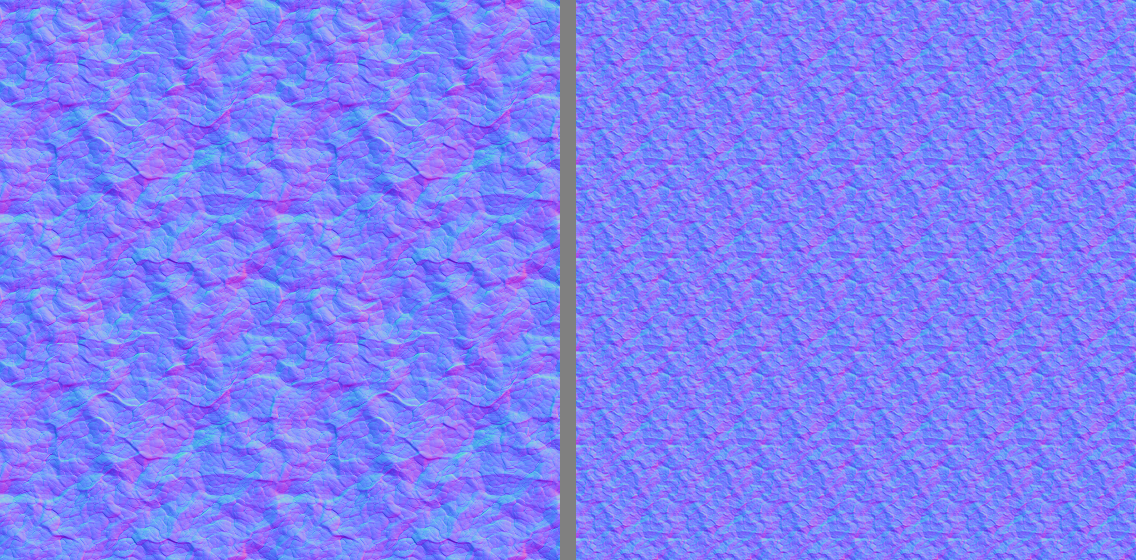
Left: one tile. Right: repeated 3 by 3.
A WebGL 2 fragment shader for this texture map:

```glsl
#version 300 es
precision highp float;
precision highp int;

// Tangent-space normal map of chipped, weathered rock.
// A swell of sines and layers of wrapped cellular facets, rounded and tilted,
// are summed to a height field whose slopes are encoded as colour.

uniform vec2 u_resolution;
out vec4 outColor;

const float TAU = 6.2831853;
const float TILES = 2.0;          // whole repeats across the canvas
const float SLOPE_STEP = 0.0034;  // sampling distance for slopes, in tiles
const float RELIEF = 1.05;        // overall steepness
const float JITTER = 0.85;        // irregularity of the cell centres
const float EDGE_SHARPNESS = 18.0;
const float SIZE_VARIATION = 0.3;
const float FACET_TILT = 0.62;
const float FACET_BULGE = 0.62;
const float LEDGE_HEIGHT = 0.08;
const int SWELL_WAVES = 8;
const float SWELL_STEEPNESS = 0.075;

// Cells per tile and steepness of each layer, from slabs down to grain.
// Negative steepness hollows the facets, leaving ridges between them.
const int LAYERS = 5;
const vec2 CELLS[LAYERS] = vec2[LAYERS](
    vec2(6.0, 8.0), vec2(10.0, 14.0), vec2(19.0, 26.0),
    vec2(35.0, 46.0), vec2(60.0, 76.0));
const float STEEPNESS[LAYERS] = float[LAYERS](0.16, -0.19, 0.19, 0.16, 0.14);

// Integer hash: four random values in 0..1 for one cell of one layer.
vec4 hashCell(vec2 cell, int layer) {
    uint h = uint(cell.x) * 1597u + uint(cell.y) * 51749u + uint(layer) * 7919u;
    vec4 r;
    for (int i = 0; i < 4; i++) {
        h = h * 747796405u + 2891336u;
        uint m = (h ^ (h >> 15)) * 277803737u;
        m ^= m >> 13;
        m *= 668265263u;
        r[i] = float((m ^ (m >> 16)) & 65535u) / 65535.0;
    }
    return r;
}

// Periodic layered sines bend the cell borders.
vec2 warp(vec2 p) {
    vec2 a = TAU * p;
    vec2 broad = vec2(sin(2.0 * a.y + a.x + 0.7) + sin(5.0 * a.y - 2.0 * a.x),
                      sin(3.0 * a.x + a.y + 2.1) + sin(4.0 * a.x - 3.0 * a.y));
    vec2 ragged = vec2(sin(17.0 * a.y + 6.0 * a.x + 1.3),
                       sin(13.0 * a.x - 9.0 * a.y + 4.0));
    return p + 0.006 * broad + 0.0020 * ragged;
}

// Broad undulation: crossing waves with whole numbers of cycles per tile.
float swell(vec2 p) {
    float height = 0.0;
    for (int i = 0; i < SWELL_WAVES; i++) {
        vec2 cycles = vec2(2 + (3 * i) % 7, 1 + (5 * i) % 7);
        cycles.x *= i % 2 == 0 ? 1.0 : -1.0;
        float phase = 2.4 * float(i * i);
        height += sin(TAU * dot(cycles, p) + phase) / (TAU * length(cycles));
    }
    return SWELL_STEEPNESS * height;
}

// Rounded, tilted facets, blended across narrow borders.
float facetLayer(vec2 p, vec2 cells, int layer) {
    vec2 q = p * cells;
    vec2 base = floor(q);
    float total = 0.0;
    float weightSum = 0.0;
    for (int y = -1; y <= 1; y++) {
        for (int x = -1; x <= 1; x++) {
            vec2 cell = base + vec2(x, y);
            vec2 id = mod(cell, cells);
            vec4 place = hashCell(id, layer);
            vec4 shape = hashCell(id, layer + LAYERS);
            vec2 d = q - cell - 0.5 - JITTER * (place.xy - 0.5);
            float score = SIZE_VARIATION * place.z - dot(d, d);
            float weight = exp(EDGE_SHARPNESS * score);
            float facet = FACET_TILT * dot(shape.xy - 0.5, d)
                        + FACET_BULGE * score + LEDGE_HEIGHT * shape.z;
            total += weight * facet;
            weightSum += weight;
        }
    }
    return total / weightSum;
}

// Dividing by the cell count keeps the slopes of all layers comparable.
float rockHeight(vec2 p) {
    vec2 bent = warp(p);
    float height = swell(bent);
    for (int i = 0; i < LAYERS; i++) {
        height += STEEPNESS[i] * facetLayer(bent, CELLS[i], i) / CELLS[i].y;
    }
    return RELIEF * height;
}

void main() {
    vec2 p = TILES * gl_FragCoord.xy / u_resolution;

    // Slopes by finite differences
    float here = rockHeight(p);
    vec2 slope = vec2(rockHeight(p + vec2(SLOPE_STEP, 0.0)) - here,
                      rockHeight(p + vec2(0.0, SLOPE_STEP)) - here) / SLOPE_STEP;

    // Unit normal, packed into 0..1
    vec3 normal = normalize(vec3(-slope, 1.0));
    outColor = vec4(0.5 + 0.5 * normal, 1.0);
}
```
